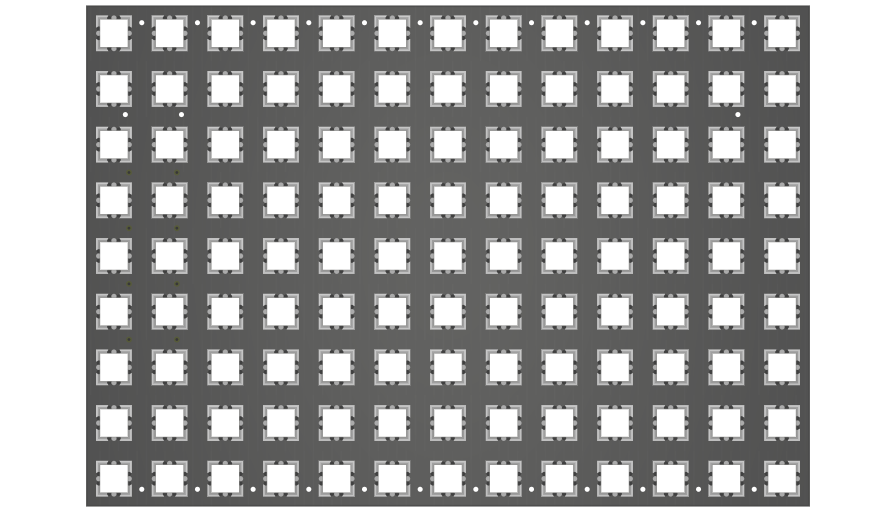
This pattern is drawn by a Shadertoy shader. Its source:

```glsl
// A dark grey panel of 13 by 9 square windows on white, each framed by four
// pale corner brackets with round tabs between them. Space is measured in cells;
// each cell is folded onto one side and built from distance functions.

const vec2 GRID = vec2(13.0, 9.0);
const float CELLS_HIGH = 9.196;      // canvas height in cells
const float WINDOW_HALF = 0.247;
const float BRACKET_HALF = 0.322;
const float GAP_HALF = 0.105;        // opening between two brackets
const float TAB_RADIUS = 0.046;
const float HOLE_RADIUS = 0.045;
const float HOLE_ROW = 4.19;
const vec3 PANEL_MID = vec3(0.385, 0.385, 0.38);
const vec3 PANEL_EDGE = vec3(0.305);
const vec3 NOTCH = vec3(0.25);
const vec3 BRACKET_LIGHT = vec3(0.77);
const vec3 BRACKET_SHADE = vec3(0.62);
const vec3 RIM = vec3(0.52, 0.52, 0.51);
const vec3 OLIVE = vec3(0.34, 0.36, 0.20);

float hash(vec2 p) {
    return fract(sin(dot(p, vec2(12.99, 78.23))) * 43758.5);
}

float boxDist(vec2 p, vec2 halfSize) {
    vec2 d = abs(p) - halfSize;
    return length(max(d, 0.0)) + min(max(d.x, d.y), 0.0);
}

float fill(float d, float px) {
    return clamp(0.5 - d / px, 0.0, 1.0);
}

// Broad sheen, faint vertical traces and a dark outer edge
vec3 panelColor(vec2 p, float px) {
    vec2 n = p / (0.5 * GRID);
    float sheen = exp(-1.5 * n.x * n.x - 0.3 * n.y * n.y);
    vec3 col = mix(PANEL_EDGE, PANEL_MID, sheen);
    float lane = abs(fract(p.x * 6.0) - 0.5) / 6.0;
    float strength = 0.012 * hash(vec2(floor(p.x * 6.0), floor(p.y + 0.5)));
    col += strength * fill(lane - 0.012, max(px, 0.02));
    float edge = boxDist(p, 0.5 * GRID);
    return mix(col, vec3(0.27), 0.6 * fill(-edge - 0.03, px));
}

// One window with its brackets, notches and tabs
vec3 drawCell(vec3 col, vec2 p, float px) {
    vec2 id = floor(p + 0.5);
    vec2 q = p - id;
    vec2 a = abs(q);
    vec2 side = vec2(max(a.x, a.y), min(a.x, a.y));   // x outward, y along the side

    float bracket = max(side.x - BRACKET_HALF, GAP_HALF - side.y);
    float shade = smoothstep(BRACKET_HALF - 0.045, BRACKET_HALF - 0.02, side.x);
    vec3 metal = mix(BRACKET_SHADE, BRACKET_LIGHT, shade);
    metal += 0.03 * (hash(id) - 0.5) + 0.03 * q.y;
    col = mix(col, metal, fill(bracket, px));

    float notch = length(side - vec2(0.27, 0.085)) - 0.038;
    col = mix(col, NOTCH, fill(notch, px));
    float tab = length(side - vec2(0.275, 0.0)) - TAB_RADIUS;
    col = mix(col, vec3(0.67), fill(tab, px));

    float window = boxDist(q, vec2(WINDOW_HALF));
    col = mix(col, RIM, 0.7 * fill(window - 0.012, px));
    return mix(col, vec3(1.0), fill(window, px));
}

// Distance to the nearest round hole
float holeDist(vec2 p) {
    float d = length(vec2(fract(p.x) - 0.5, abs(p.y) - HOLE_ROW));
    if (abs(p.x) > 0.5 * GRID.x - 0.5) d = 1.0;
    vec3 extraX = vec3(-5.795, -4.787, 5.207);
    for (int i = 0; i < 3; i++) {
        d = min(d, length(p - vec2(extraX[i], 2.54)));
    }
    return d - HOLE_RADIUS;
}

// Two columns of small olive rings at the left
vec3 drawRings(vec3 col, vec2 p, float px) {
    float y = p.y - clamp(floor(p.y) + 0.5, -1.5, 1.5);
    float r = length(vec2(abs(p.x + 5.3) - 0.43, y));
    col = mix(col, OLIVE, 0.8 * fill(r - 0.052, px));
    return mix(col, vec3(0.22), fill(r - 0.025, px));
}

void mainImage(out vec4 fragColor, in vec2 fragCoord) {
    float px = CELLS_HIGH / iResolution.y;
    vec2 p = (fragCoord - 0.5 * iResolution.xy) * px;

    vec3 col = panelColor(p, px);
    col = drawCell(col, p, px);
    col = drawRings(col, p, px);
    col = mix(col, vec3(1.0), fill(holeDist(p), px));

    float panel = boxDist(p, 0.5 * GRID);
    fragColor = vec4(mix(vec3(1.0), col, fill(panel, px)), 1.0);
}
```
